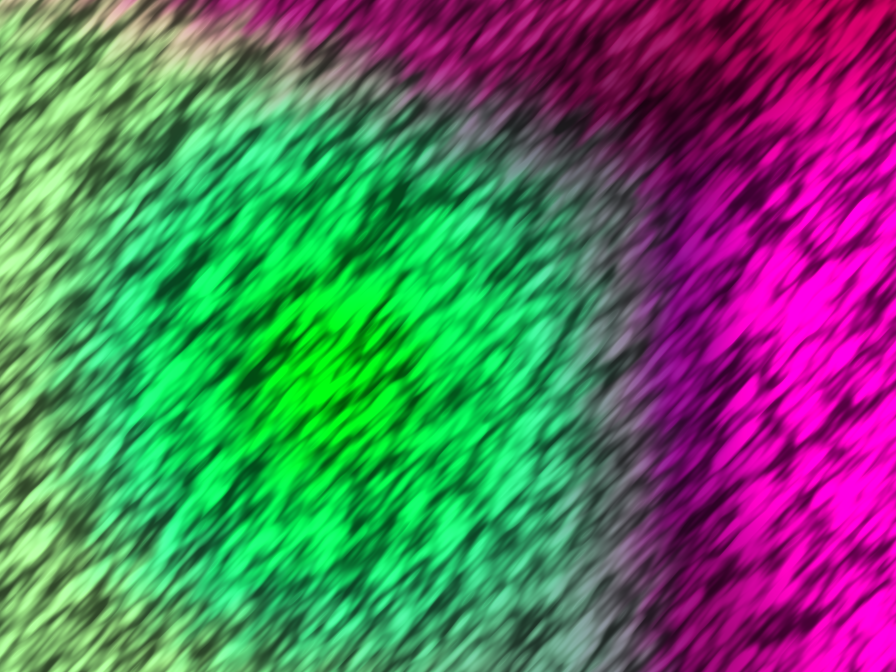
Reproduce this background procedurally as a WebGL 2 fragment shader.

```glsl
#version 300 es
precision highp float;

uniform vec2 u_resolution;
out vec4 fragColor;

vec2 hash2(vec2 cell) {
    vec3 h = fract(cell.xyx * vec3(0.1031, 0.1030, 0.0973));
    h += dot(h, h.yzx + 33.33);
    return fract((h.xx + h.yz) * h.zy);
}

// Smooth cellular noise: x is closeness to cell centres, y a blended cell tone
vec2 cellular(vec2 p) {
    vec2 cell = floor(p), local = fract(p);
    float weights = 0.0, tones = 0.0;
    for (int j = -1; j <= 1; j++) {
        for (int i = -1; i <= 1; i++) {
            vec2 offset = vec2(i, j);
            vec2 seed = hash2(cell + offset);
            vec2 d = offset + 0.1 + 0.8 * seed - local;
            float w = exp(-6.0 * dot(d, d));
            weights += w;
            tones += w * hash2(cell + offset + 71.7).x;
        }
    }
    return vec2(clamp(weights, 0.0, 1.2), tones / (weights + 0.0001));
}

float smoothMax(float a, float b, float k) {
    float h = max(k - abs(a - b), 0.0) / k;
    return max(a, b) + 0.25 * h * h * k;
}

// Green pool on the left, magenta field beyond a rounded sloping border
vec3 backdrop(vec2 p) {
    float r = length((p - vec2(0.495, 0.444)) * vec2(1.0, 0.92));
    vec3 pool = mix(vec3(0.0, 0.92, 0.06), vec3(0.01, 0.84, 0.30), smoothstep(0.02, 0.22, r));
    pool = mix(pool, vec3(0.14, 0.78, 0.46), smoothstep(0.20, 0.36, r));
    vec3 rim = mix(vec3(0.54, 0.80, 0.46), vec3(0.34, 0.56, 0.45), smoothstep(0.25, 0.85, p.x));
    pool = mix(pool, rim, smoothstep(0.28, 0.50, r));

    float border = smoothMax(p.x - 0.96, dot(p, vec2(0.3, 0.954)) - 1.03, 0.12);
    vec3 ash = mix(vec3(0.70, 0.58, 0.50), vec3(0.40, 0.36, 0.41), smoothstep(0.2, 0.75, p.x));
    vec3 color = mix(pool, ash, smoothstep(-0.15, 0.0, border));

    vec3 field = mix(vec3(0.42, 0.02, 0.42), vec3(1.0, 0.0, 0.78), smoothstep(0.98, 1.19, p.x));
    vec3 crimson = mix(vec3(0.55, 0.06, 0.38), vec3(0.72, 0.0, 0.34), smoothstep(0.6, 1.3, p.x));
    field = mix(field, crimson, smoothstep(0.62, 0.94, p.y - 0.25 * (p.x - 1.0)));
    vec2 foot = (p - vec2(1.06, 0.06)) * vec2(1.0, 0.8);
    field = mix(field, vec3(0.50, 0.03, 0.34), 0.7 * exp(-40.0 * dot(foot, foot)));
    color = mix(color, field, smoothstep(-0.035, 0.06, border));

    // Dim shoulder where the border bends
    vec2 shoulder = (p - vec2(0.95, 0.85)) * vec2(0.9, 1.1);
    return color * (1.0 - 0.45 * exp(-40.0 * dot(shoulder, shoulder)));
}

void main() {
    vec2 p = gl_FragCoord.xy / u_resolution.y;

    // Slanted axes: x runs along the strokes, y across them
    vec2 along = normalize(vec2(0.68, 0.73));
    vec2 s = vec2(dot(p, along), dot(p, vec2(-along.y, along.x)));
    s.y += 0.002 * sin(s.x * 11.0 + s.y * 7.0);
    vec2 broad = cellular(s * vec2(14.0, 62.0) + 40.0);
    vec2 fine = cellular(s * vec2(21.0, 108.0) + 90.0);
    vec2 patches = cellular(s * vec2(9.0, 30.0) + 15.0);

    float tone = 0.24 * broad.x + 0.42 * broad.y + 0.20 * fine.x + 0.36 * fine.y + 0.16 * patches.y;
    float light = smoothstep(0.26, 0.96, tone);

    // Strokes nudge the colours, then shade them
    vec3 color = backdrop(p + along * (broad.y - 0.5) * 0.06);
    color *= mix(0.34, 1.17, light);
    float glint = smoothstep(0.78, 1.12, tone) * (1.0 - smoothstep(0.95, 1.1, p.x));
    color += vec3(0.10, 0.10, 0.13) * glint * smoothstep(0.08, 0.32, distance(p, vec2(0.495, 0.444)));
    fragColor = vec4(clamp(color, 0.0, 1.0), 1.0);
}
```
